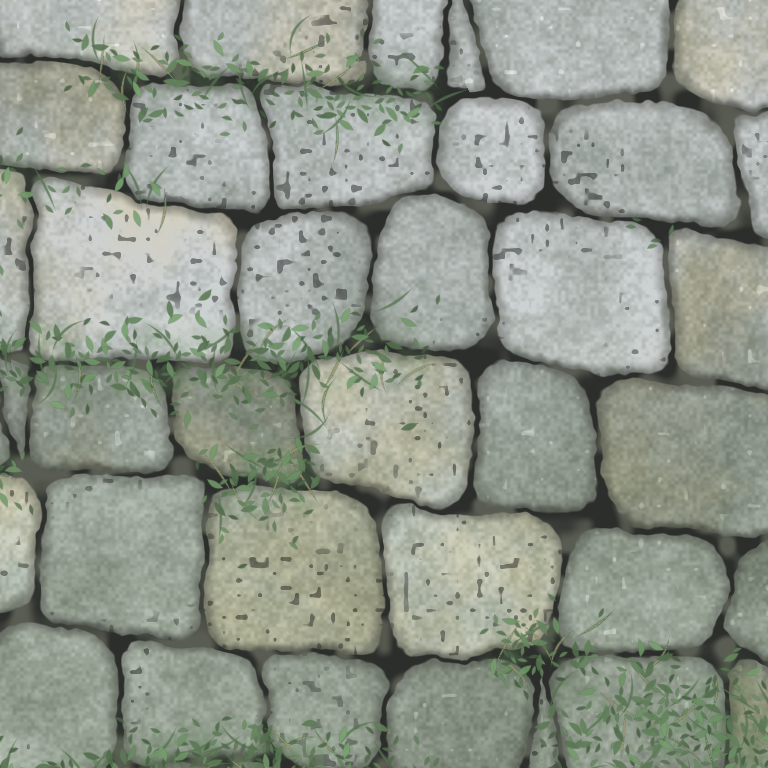
Reproduce this texture procedurally as a WebGL 1 fragment shader.

```glsl
precision highp float;
// Old dry-stone wall: sloping courses of rounded grey blocks with dark joints.
// Wavy beds and tilted joints bound each block; value noise weathers the faces,
// and small leaves and grass blades sprout along the beds.

uniform vec2 u_resolution;

const float COURSES = 5.3;       // courses per canvas height
const float BLOCK_ASPECT = 1.1;  // mean block width over course height
const vec3 PALE = vec3(0.76, 0.78, 0.78);
const vec3 MID = vec3(0.62, 0.65, 0.63);
const vec3 SHADE = vec3(0.50, 0.53, 0.50);
const vec3 EARTH = vec3(0.35, 0.36, 0.32);
const vec3 GAP = vec3(0.17, 0.18, 0.17);
const vec3 LEAF = vec3(0.42, 0.56, 0.39);

float hash(vec2 p) {
  vec3 a = fract(vec3(p.xyx) * 0.1031);
  a += dot(a, a.yzx + 33.33);
  return fract((a.x + a.y) * a.z);
}

float noise(vec2 p) {
  vec2 c = floor(p), f = fract(p);
  f = f * f * (3.0 - 2.0 * f);
  return mix(mix(hash(c), hash(c + vec2(1, 0)), f.x),
             mix(hash(c + vec2(0, 1)), hash(c + vec2(1, 1)), f.x), f.y);
}

float fbm(vec2 p) {
  float sum = 0.0, amp = 0.5;
  for (int i = 0; i < 5; i++) {
    sum += amp * noise(p);
    p = mat2(1.6, 1.2, -1.2, 1.6) * p + 7.3;
    amp *= 0.55;
  }
  return sum / 1.055;
}

float roundMin(float a, float b, float k) {
  float h = max(k - abs(a - b), 0.0) / k;
  return min(a, b) - 0.25 * k * h * h;
}

// Height of the bed under course k
float bed(float k, float x) {
  return k + 0.36 * (noise(vec2(x * 0.65, k * 9.0)) - 0.5)
           + 0.08 * (noise(vec2(x * 2.0, k * 9.0 + 4.0)) - 0.5);
}

// Position of the upright joint left of block id, at height v in the course
float joint(vec2 id, float v) {
  return id.x + 0.46 * (hash(id + 40.0) - 0.5) + 0.3 * (hash(id + 71.0) - 0.5) * (v - 0.5);
}

// Extra half width of a few joints, which hold a wedge stone
float wedge(vec2 id, float v) {
  float taper = mix(v, 1.0 - v, step(0.4, hash(id + 23.0)));
  return 0.17 * taper * step(0.84, hash(id + 17.0));
}

// x: depth inside the block (negative in gaps), y: random tone, z: distance to its foot
vec3 masonry(vec2 q) {
  float row = floor(q.y);
  row -= step(q.y, bed(row, q.x));
  row += step(bed(row + 1.0, q.x), q.y);
  float foot = q.y - bed(row, q.x), head = bed(row + 1.0, q.x) - q.y;
  float v = foot / (foot + head);
  float u = q.x / BLOCK_ASPECT + 0.5 * row + 0.5 * hash(vec2(row, 3.0));
  vec2 id = vec2(floor(u), row), next = vec2(1, 0);
  id.x -= step(u, joint(id, v));
  id.x += step(joint(id + next, v), u);
  float left = (u - joint(id, v)) * BLOCK_ASPECT;
  float right = (joint(id + next, v) - u) * BLOCK_ASPECT;
  float across = left / (left + right) - 0.5;
  float gapL = wedge(id, v), gapR = wedge(id + next, v);
  foot -= 0.016 + 0.2 * max(0.0, (hash(id + 11.0) - 0.5) * across);
  head -= 0.012 + 0.2 * max(0.0, (hash(id + 29.0) - 0.5) * across);
  float k = 0.1 + 0.24 * hash(id + 5.0);
  float sides = roundMin(left - gapL - 0.018, right - gapR - 0.018, k);
  float depth = roundMin(sides, roundMin(foot, head, k), k);
  float chip = max(gapL - 0.02 - left, gapR - 0.02 - right);
  chip = roundMin(chip, min(foot, head) - 0.02, 0.06);
  float tone = mix(hash(id + 83.0), 0.45, step(depth, chip));
  return vec3(max(depth, chip), tone, foot);
}

// Likelihood of plants: patches along the beds and a bush at the lower right
float growth(vec2 q) {
  float k = floor(q.y + 0.5), above = q.y - bed(k, q.x);
  float seam = exp(-16.0 * above * above) * smoothstep(0.5, 0.85, noise(vec2(q.x * 1.1 + 20.0, k * 5.0)));
  float bush = 1.0 - smoothstep(0.2, 1.0, length((q - vec2(4.8, 0.55)) * vec2(0.75, 1.2)));
  return max(seam * mix(1.0, 0.6, smoothstep(2.0, 5.0, q.y)), bush);
}

// Scattered curved blades; size is half width and half length in cells. x: cover, y: tint
vec2 foliage(vec2 q, float cells, vec2 size, float spread, float density) {
  vec2 g = q * cells, result = vec2(0.0);
  float px = cells * COURSES / u_resolution.y;
  for (int y = -1; y <= 1; y++) for (int x = -1; x <= 1; x++) {
    vec2 cell = floor(g) + vec2(x, y);
    vec2 rnd = vec2(hash(cell + 13.0), hash(cell + 57.0));
    vec2 centre = cell + 0.5 + 0.7 * (rnd - 0.5);
    float angle = spread * (hash(cell + 31.0) - 0.5);
    vec2 d = mat2(cos(angle), sin(angle), -sin(angle), cos(angle)) * (g - centre);
    d.x += (rnd.x - 0.5) * 0.8 * d.y * d.y;
    float s = d.y / size.y;
    float cover = smoothstep(-px, px, size.x * (1.0 - s * s) - abs(d.x));
    cover *= step(hash(cell + 91.0), density * growth(centre / cells));
    result = mix(result, vec2(1.0, rnd.y), cover);
  }
  return result;
}

// Weathered block face
vec3 stoneColor(vec2 p, vec3 block) {
  float tone = block.y, shift = tone * 31.0;
  float t = 0.56 + 0.62 * (tone - 0.5) + 0.55 * (p.y - 0.5);
  t += 1.0 * (fbm(p * 9.0 + shift) - 0.5) + 0.5 * (fbm(p * 60.0) - 0.5);
  t += 0.42 * (noise(p * 210.0) - 0.5);
  t = clamp(t, -0.3, 1.15);
  vec3 color = t < 0.5 ? mix(SHADE, MID, 2.0 * t) : mix(MID, PALE, 2.0 * t - 1.0);
  float warm = step(0.6, fract(tone * 7.0)) * smoothstep(0.3, 0.7, fbm(p * 7.0 + shift));
  color *= mix(vec3(1.0), vec3(1.04, 0.99, 0.9), warm);
  color *= mix(vec3(0.98, 1.0, 0.95), vec3(1.0), smoothstep(0.2, 0.7, p.y));
  float pits = smoothstep(0.8, 0.88, noise(p * 105.0 + shift)) * smoothstep(0.4, 0.65, noise(p * 8.0 + shift));
  color *= 1.0 - 0.4 * pits * step(0.45, tone);
  color += 0.12 * smoothstep(0.88, 0.95, noise(p * 85.0 + 50.0)) * step(tone, 0.45);
  float rim = 1.0 - smoothstep(0.0, 0.08, block.x);
  color = mix(color, EARTH * 1.3, 0.5 * rim * noise(p * 35.0));
  return color * (1.0 - 0.2 * rim - 0.15 * (1.0 - smoothstep(0.0, 0.05, block.z)));
}

void main() {
  vec2 p = gl_FragCoord.xy / u_resolution.y;
  vec2 q = p * COURSES + vec2(0.0, 0.08 * p.x * COURSES);
  vec2 ragged = vec2(noise(q * 5.0), noise(q * 5.0 + 60.0)) - 0.5;
  ragged = 0.06 * ragged + 0.025 * (vec2(noise(q * 19.0), noise(q * 19.0 + 30.0)) - 0.5);
  vec3 block = masonry(q + ragged);
  float px = COURSES / u_resolution.y;

  // Joints filled with shadow and a little earth, then the blocks
  vec3 color = mix(GAP, EARTH, smoothstep(0.45, 0.8, noise(p * 38.0)));
  color = mix(color, stoneColor(p, block), smoothstep(-px, px, block.x));

  // Moss haze, dry and green blades, two sizes of leaves
  color = mix(color, LEAF * 0.95, 0.4 * growth(q) * smoothstep(0.4, 0.7, fbm(p * 30.0)));
  vec2 grass = foliage(q, 5.0, vec2(0.045, 0.75), 2.4, 1.1);
  color = mix(color, mix(LEAF * 0.8, vec3(0.58, 0.56, 0.42), step(0.6, grass.y)), 0.8 * grass.x);
  vec2 small = foliage(q + 3.0 * px, 15.0, vec2(0.2, 0.55), 6.28, 0.7);
  color = mix(color, LEAF * mix(0.6, 1.0, small.y), 0.85 * small.x);
  vec2 large = foliage(q, 9.0, vec2(0.2, 0.55), 6.28, 0.7);
  color = mix(color, LEAF * mix(0.75, 1.15, large.y), 0.9 * large.x);
  gl_FragColor = vec4(color, 1.0);
}
```
